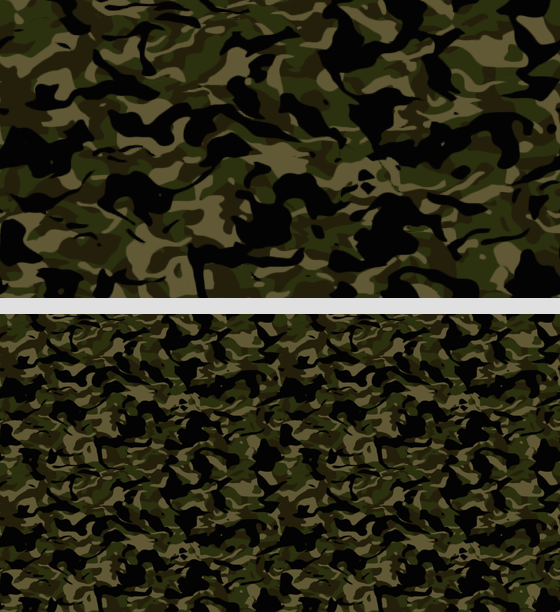
Top, the tile; bottom, the same tile 2 across and 2 down.
Write a WebGL 2 fragment shader that draws this pattern.

```glsl
#version 300 es
precision highp float;
// Woodland camouflage: brown, khaki and black blotches layered on green.
// Each layer thresholds a domain-warped gradient noise on a wrapping lattice,
// so the pattern tiles seamlessly in both directions.

uniform vec2 u_resolution;
out vec4 fragColor;

const vec3 GREEN = vec3(0.17, 0.19, 0.06);
const vec3 BROWN = vec3(0.14, 0.12, 0.04);
const vec3 KHAKI = vec3(0.38, 0.35, 0.21);
const vec3 BLACK = vec3(0.01, 0.01, 0.01);

// Noise cells across and up the canvas (whole numbers keep the tiling)
const vec2 BROWN_CELLS = vec2(13.0, 12.0);
const vec2 KHAKI_CELLS = vec2(13.0, 13.0);
const vec2 BLACK_CELLS = vec2(12.0, 11.0);
const vec2 BEND_CELLS = vec2(7.0, 5.0);
const vec2 LOBE_CELLS = vec2(22.0, 14.0);

// Noise level above which each layer is painted; lower means more area
const float BROWN_LEVEL = 0.0;
const float KHAKI_LEVEL = 0.128;
const float BLACK_LEVEL = 0.135;

const float BEND_AMOUNT = 0.16;  // broad bending, in canvas heights
const float LOBE_AMOUNT = 0.05;  // small lobes, in canvas heights
const float DETAIL = 0.35;       // weight of the second octave
const float EDGE_SOFTNESS = 0.9;
const float TAU = 6.2831853;

float hash(vec2 cell, float seed) {
    return fract(sin(dot(cell, vec2(127.1, 311.7)) + seed * 17.31) * 43758.5453);
}

// Slope of a random unit gradient at a wrapped lattice corner
float cornerSlope(vec2 corner, vec2 offset, vec2 period, float seed) {
    float angle = TAU * hash(mod(corner, period), seed);
    return dot(vec2(cos(angle), sin(angle)), offset);
}

// Gradient noise that repeats after period cells
float wrapNoise(vec2 p, vec2 period, float seed) {
    vec2 cell = floor(p);
    vec2 f = p - cell;
    vec2 fade = f * f * f * (f * (f * 6.0 - 15.0) + 10.0);
    vec2 e = vec2(1.0, 0.0);
    float low = mix(cornerSlope(cell, f, period, seed),
                    cornerSlope(cell + e.xy, f - e.xy, period, seed), fade.x);
    float high = mix(cornerSlope(cell + e.yx, f - e.yx, period, seed),
                     cornerSlope(cell + e.xx, f - e.xx, period, seed), fade.x);
    return mix(low, high, fade.y);
}

vec2 wrapNoise2(vec2 uv, vec2 cells, float seed) {
    return vec2(wrapNoise(uv * cells, cells, seed),
                wrapNoise(uv * cells + 0.5, cells, seed + 1.0));
}

// Winding blotches: bent coordinates, then two octaves of noise
float blotchField(vec2 uv, vec2 cells, float seed) {
    vec2 heightToUv = vec2(u_resolution.y / u_resolution.x, 1.0);
    vec2 shift = BEND_AMOUNT * wrapNoise2(uv, BEND_CELLS, seed)
               + LOBE_AMOUNT * wrapNoise2(uv, LOBE_CELLS, seed + 2.0);
    vec2 p = (uv + shift * heightToUv) * cells;
    return wrapNoise(p, cells, seed + 4.0)
         + DETAIL * wrapNoise(p * 2.0 + 0.37, cells * 2.0, seed + 5.0);
}

// Antialiased coverage of the field above a level
float coverage(float field, float level) {
    float width = max(EDGE_SOFTNESS * fwidth(field), 0.0001);
    return smoothstep(-width, width, field - level);
}

void main() {
    vec2 uv = gl_FragCoord.xy / u_resolution;

    // Paint the layers from bottom to top
    vec3 color = GREEN;
    color = mix(color, BROWN, coverage(blotchField(uv, BROWN_CELLS, 3.0), BROWN_LEVEL));
    color = mix(color, KHAKI, coverage(blotchField(uv, KHAKI_CELLS, 23.0), KHAKI_LEVEL));
    color = mix(color, BLACK, coverage(blotchField(uv, BLACK_CELLS, 43.0), BLACK_LEVEL));

    fragColor = vec4(color, 1.0);
}
```
